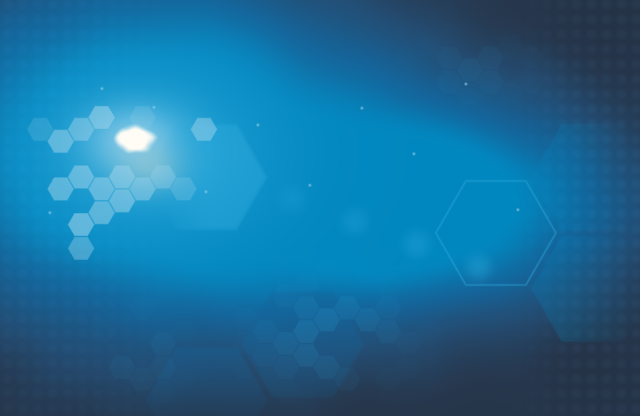
Reproduce this background procedurally as a WebGL 1 fragment shader.

```glsl
precision highp float;

uniform vec2 u_resolution;

const vec3 NIGHT = vec3(0.15, 0.21, 0.29);
const vec3 SLATE = vec3(0.14, 0.30, 0.45);
const vec3 BLUE = vec3(0.08, 0.39, 0.60);
const vec3 AZURE = vec3(0.005, 0.53, 0.75);
const vec3 SKY = vec3(0.17, 0.66, 0.86);
const vec3 PALE = vec3(0.58, 0.81, 0.91);
const vec3 WARM = vec3(0.80, 0.84, 0.80);

const vec2 SUN = vec2(0.323, 0.665);
const vec2 SUN_SIZE = vec2(0.046, 0.031);
const vec2 BIG_ORIGIN = vec2(0.496, 0.038);
const vec2 BIG_STEP = vec2(0.232, 0.134);
const float BIG_APOTHEM = 0.125;
const vec2 CELL_ORIGIN = vec2(0.195, 0.689);
const vec2 CELL_PITCH = vec2(0.0984, 0.0572);
const float CELL_APOTHEM = 0.0275;
const float DOT_PITCH = 0.036;
const vec2 BOKEH_START = vec2(0.703, 0.522);
const vec2 BOKEH_END = vec2(1.151, 0.357);

float hash(vec2 p) {
  return fract(sin(dot(p, vec2(127.1, 311.7))) * 43758.5);
}

float gradientDot(vec2 cell, vec2 offset) {
  float angle = 6.2832 * hash(cell);
  return dot(vec2(cos(angle), sin(angle)), offset);
}

float gradientNoise(vec2 p) {
  vec2 i = floor(p), f = fract(p);
  vec2 u = f * f * f * (f * (f * 6.0 - 15.0) + 10.0);
  vec2 e = vec2(1.0, 0.0);
  return mix(mix(gradientDot(i, f), gradientDot(i + e, f - e), u.x),
             mix(gradientDot(i + e.yx, f - e.yx), gradientDot(i + 1.0, f - 1.0), u.x), u.y);
}

float bump(vec2 offset, vec2 size) {
  vec2 q = offset / size;
  return exp(-dot(q, q));
}

float hexDistance(vec2 p, float apothem) {
  p = abs(p);
  return max(p.y, dot(p, vec2(0.866, 0.5))) - apothem;
}

float fill(float d, float soft) {
  return 1.0 - smoothstep(-soft, soft, d);
}

// Big hexagon at a lattice place: x is the fill, y the outline.
vec2 bigHex(vec2 p, vec2 place, float soft) {
  float d = hexDistance(p - BIG_ORIGIN - place * BIG_STEP, BIG_APOTHEM);
  return vec2(fill(d, soft * 3.0), fill(abs(d) - 0.0015, soft * 1.3));
}

// Centre of the small lattice cell around p.
vec2 cellCentre(vec2 p) {
  vec2 q = (p - CELL_ORIGIN) / CELL_PITCH;
  vec2 a = floor(q + 0.5) * CELL_PITCH + CELL_ORIGIN;
  vec2 b = (floor(q) + 0.5) * CELL_PITCH + CELL_ORIGIN;
  return distance(p, a) < distance(p, b) ? a : b;
}

// 1 when a cell centre lies close to the segment a-b.
float chain(vec2 c, vec2 a, vec2 b) {
  vec2 ab = b - a;
  float t = clamp(dot(c - a, ab) / (dot(ab, ab) + 0.00001), 0.0, 1.0);
  return step(distance(c, a + ab * t), 0.021);
}

void main() {
  vec2 p = gl_FragCoord.xy / u_resolution.y;
  float soft = max(1.0 / u_resolution.y, 0.0025);

  // Broad light: a wide pool on the left and a band to the right
  float pool = bump(p - vec2(0.36, 0.64), vec2(0.56, 0.42));
  float band = bump(p - vec2(0.96, 0.51), vec2(0.50, 0.25));
  float light = 1.0 - (1.0 - pool) * (1.0 - band) + 0.05 * gradientNoise(p * 5.0);
  vec3 color = mix(NIGHT, SLATE, smoothstep(0.02, 0.28, light));
  color = mix(color, BLUE, smoothstep(0.2, 0.5, light));
  color = mix(color, AZURE, smoothstep(0.42, 0.78, light));

  // Dot grid along the sides
  float sides = 0.6 * (1.0 - smoothstep(0.1, 0.5, p.x)) + smoothstep(1.2, 1.42, p.x);
  float dots = fill(length(fract(p / DOT_PITCH) - 0.5) - 0.3, 0.2);
  color += (dots - 0.4) * sides * 0.03 * vec3(0.4, 0.8, 1.0);

  // Halo
  vec2 fromSun = p - SUN;
  color = mix(color, SKY, 0.9 * bump(fromSun - vec2(0.02, -0.03), vec2(0.28, 0.20)));
  color = mix(color, PALE, 0.8 * bump(fromSun, vec2(0.11, 0.075)));
  color = mix(color, WARM, 0.4 * bump(fromSun - vec2(0.04, -0.07), vec2(0.09, 0.055)));

  // Big hexagons
  vec2 hex = bigHex(p, vec2(0.0, 4.0), soft);
  color = mix(color, SKY, (hex.x * 0.5 + hex.y * 0.1) * smoothstep(0.36, 0.52, p.x));
  hex = bigHex(p, vec2(3.0, 3.0), soft);
  color = mix(color, SKY, hex.y * 0.6);
  hex = bigHex(p, vec2(4.0, 4.0), soft) + bigHex(p, vec2(4.0, 2.0), soft);
  color = mix(color, AZURE, (hex.x * 0.24 + hex.y * 0.14) * (1.0 - smoothstep(1.3, 1.56, p.x)));
  hex = bigHex(p, vec2(0.0), soft) + bigHex(p, vec2(1.0), soft);
  color = mix(color, BLUE, (hex.x * 0.35 + hex.y * 0.15) * smoothstep(-0.1, 0.2, p.y));

  // Small cells: bright chains by the sun, faint ones far off
  vec2 c = cellCentre(p);
  float cell = fill(hexDistance(p - c, CELL_APOTHEM), soft);
  float chance = hash(floor(c * 200.0 + 0.5));
  float bright = chain(c, vec2(0.145, 0.659), vec2(0.243, 0.717));
  bright = max(bright, chain(c, vec2(0.145, 0.560), vec2(0.440, 0.560)));
  bright = max(bright, chain(c, vec2(0.195, 0.402), vec2(0.195, 0.460)));
  bright = max(bright, chain(c, vec2(0.195, 0.460), vec2(0.293, 0.518)));
  bright = max(bright, chain(c, vec2(0.490, 0.687), vec2(0.490, 0.687)));
  bright += 0.35 * chain(c, vec2(0.095, 0.688), vec2(0.095, 0.688));
  bright += 0.5 * chain(c, vec2(0.341, 0.717), vec2(0.341, 0.717));
  float faint = bump(c - vec2(0.79, 0.20), vec2(0.15, 0.10))
    + 0.5 * bump(c - vec2(0.34, 0.16), vec2(0.08, 0.09))
    + 0.4 * bump(c - vec2(1.15, 0.83), vec2(0.13, 0.06));
  float fade = 1.0 - 0.5 * smoothstep(0.34, 0.46, c.x) * step(c.y, 0.6);
  color = mix(color, PALE, cell * bright * (0.42 + 0.2 * chance) * fade);
  color = mix(color, SKY, cell * step(0.4, chance) * min(faint, 1.0) * 0.2);

  // Soft bokeh and sparks
  for (int i = 0; i < 4; i++) {
    vec2 centre = mix(BOKEH_START, BOKEH_END, float(i) / 3.0);
    float glow = fill(distance(p, centre) - 0.026, 0.024);
    color = mix(color, SKY, (0.22 + 0.06 * float(i)) * glow);
  }
  for (int i = 0; i < 10; i++) {
    float n = float(i);
    vec2 spark = vec2(0.12 + 0.125 * n, 0.45 + 0.45 * hash(vec2(n, 3.0)));
    color = mix(color, PALE, 0.7 * fill(distance(p, spark) - 0.003, 0.003));
  }

  // Sun core with a soft, uneven rim
  float core = length(fromSun / SUN_SIZE) + 0.25 * gradientNoise(p * 35.0);
  color = mix(color, vec3(1.0, 0.99, 0.96), 1.0 - smoothstep(0.65, 1.2, core));

  gl_FragColor = vec4(color, 1.0);
}
```
